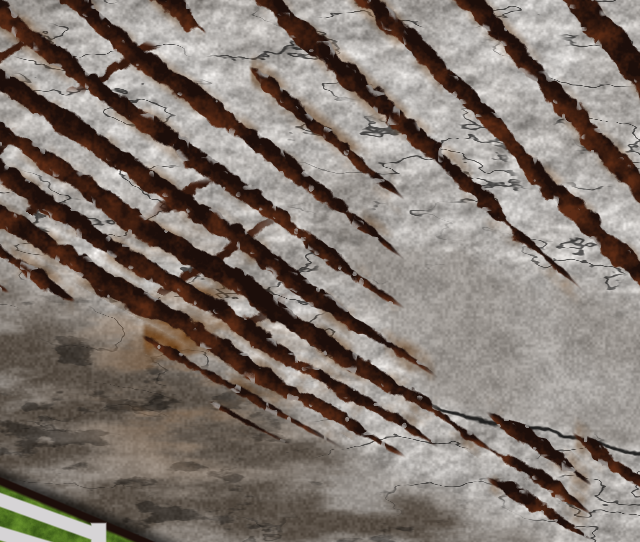
Give the GLSL for this texture, as a WebGL 1 fragment shader.

```glsl
precision highp float;
// Spalled concrete soffit with a fan of thirteen corroded reinforcing bars.
// Bars are evenly spaced indices in a projective pencil of lines; fractal noise
// breaks their edges and gives the concrete its flakes, cracks and stains.
uniform vec2 u_resolution;

#define PALE vec3(0.76, 0.75, 0.74)
#define GREY vec3(0.59, 0.57, 0.55)
#define GRIME vec3(0.30, 0.26, 0.22)
#define SHADOW vec3(0.11, 0.055, 0.04)
#define RUST vec3(0.40, 0.19, 0.09)
#define OCHRE vec3(0.44, 0.30, 0.17)
#define BAR_HALF_WIDTH 0.0175
#define EDGE_ROUGHNESS 0.024
#define FAN_SLOPE 0.74
#define FAN_SPREAD 0.377
#define FAN_DEPTH vec3(1.624, 20.88, 7.1)

float hash(vec2 p) {
  p = fract(p * vec2(0.1031, 0.1137));
  p += dot(p, p.yx + 33.33);
  return fract((p.x + p.y) * p.x * 17.3);
}

float noise(vec2 p) {
  vec2 c = floor(p), f = fract(p);
  f = f * f * (3.0 - 2.0 * f);
  return mix(mix(hash(c), hash(c + vec2(1.0, 0.0)), f.x),
             mix(hash(c + vec2(0.0, 1.0)), hash(c + 1.0), f.x), f.y);
}

float fbm(vec2 p) {
  float sum = 0.0, amp = 0.5;
  for (int i = 0; i < 5; i++) {
    sum += amp * noise(p);
    p = mat2(1.6, 1.2, -1.2, 1.6) * p + 17.7;
    amp *= 0.5;
  }
  return sum / 0.97;
}

// Continuous bar index at a point
float fanIndex(vec2 p) {
  float b = (p.y - FAN_SLOPE * p.x) / (1.0 - FAN_SPREAD * p.x);
  return FAN_DEPTH.y / (FAN_DEPTH.x - b) - FAN_DEPTH.z;
}

// Signed distance to the axis of bar i
float barAxis(vec2 p, float i) {
  float b = FAN_DEPTH.x - FAN_DEPTH.y / (i + FAN_DEPTH.z);
  float slope = FAN_SLOPE - FAN_SPREAD * b;
  return (p.y - b - slope * p.x) / sqrt(1.0 + slope * slope);
}

// Exposed half width of bar i along x: taper, covered gap, reappearance
float barWidth(float x, float i) {
  float end = 0.75 + 0.17 * exp(-(i - 8.0) * (i - 8.0)) + 0.33 * step(i, 3.5)
            + 0.6 * step(i, 2.5) - 0.1 * max(i - 10.0, 0.0);
  float w = pow(clamp((end - x) / 0.36, 0.0, 1.0), 0.6);
  vec2 gap = i > 10.5 ? vec2(0.2, 0.05 + 0.12 * (i - 11.0)) : vec2(0.42, 0.03);
  if (i > 10.5 || i == 4.0) w *= smoothstep(gap.y, gap.y + 0.05, abs(x - gap.x));
  float start = i == 6.0 ? 1.04 : 0.88;
  float again = smoothstep(start, start + 0.07, x) * (1.0 - smoothstep(start + 0.13, start + 0.24, x));
  if (i > 5.5 && i < 9.5) w = max(w, 0.62 * again);
  w *= (0.78 + 0.4 * noise(vec2(x * 9.0, i * 7.3))) * (i > 10.5 ? 0.6 : 1.0);
  return BAR_HALF_WIDTH * w * (1.0 + 0.35 * step(i, 0.5)) * step(i, 12.5);
}

void main() {
  vec2 p = gl_FragCoord.xy / u_resolution.y;
  p.y = 1.0 - p.y;
  float px = 1.2 / u_resolution.y;
  float rough = fbm(p * 38.0) - 0.5;
  float grain = noise(p * 210.0) - 0.5;
  vec2 q = p + 0.012 * (vec2(noise(p * 9.0), noise(p * 9.0 + 40.0)) - 0.5);
  float f = fanIndex(q);

  // Smooth unbroken patch and the dirty lower zone
  float patchArea = smoothstep(-0.02, 0.05, p.y - 0.2 - 0.31 * p.x + 0.1 * rough)
    * smoothstep(-0.01, 0.02, 0.566 + 0.224 * p.x - p.y)
    * smoothstep(-0.02, 0.06, p.x - 0.385 - 0.52 * p.y + 0.1 * rough);
  float dirty = smoothstep(9.5, 12.8, f + 3.0 * (fbm(p * 5.0) - 0.5));

  // Concrete: broad tone, flaky relief and grain
  float flakes = fbm(p * vec2(17.0, 24.0)) - fbm((p + vec2(0.006, 0.010)) * vec2(17.0, 24.0));
  vec3 col = mix(GREY, PALE, clamp(0.65 + 1.5 * (fbm(p * 8.0) - 0.5) - 0.55 * patchArea, 0.0, 1.0));
  col += flakes * mix(0.75, 0.12, max(patchArea, 0.6 * dirty)) + 0.12 * grain + 0.16 * rough;
  float streak = fbm(p * vec2(9.0, 30.0) + 5.0);
  vec3 grimy = mix(GRIME, GREY, smoothstep(0.3, 0.8, streak)) + 0.1 * grain;
  col = mix(col, grimy, 0.9 * dirty);
  col *= 1.0 - 0.35 * smoothstep(0.62, 0.72, fbm(p * vec2(14.0, 36.0) + 9.0)) * dirty;

  // Hairline cracks and the long crack under the patch
  float vein = abs(fbm(vec2(p.x * 6.0 - p.y * 3.0, p.y * 15.0) + 3.0) - 0.5);
  float crack = (1.0 - smoothstep(0.002, 0.014, vein)) * smoothstep(0.4, 0.6, noise(p * 11.0));
  col *= 1.0 - 0.6 * crack * (1.0 - patchArea) * (1.0 - 0.6 * dirty);
  float ledge = abs(p.y - 0.57 - 0.224 * p.x + 0.06 * (fbm(p * 11.0) - 0.5));
  col *= 1.0 - 0.8 * (1.0 - smoothstep(0.001, 0.004 + px, ledge)) * smoothstep(0.76, 0.82, p.x);

  // Nearest bar, with rust bleeding into the concrete beside it
  float i = floor(f + 0.5);
  float d = barAxis(q, i);
  float w = barWidth(p.x, i);
  float exposed = smoothstep(0.001, 0.004, w);
  float halo = exposed * smoothstep(0.035, 0.008, abs(d)) * smoothstep(0.42, 0.68, fbm(p * 13.0 + 8.0));
  float bloom = exp(-26.0 * dot(p - vec2(0.34, 0.68), p - vec2(0.34, 0.68)));
  col = mix(col, OCHRE + 0.3 * rough, 0.65 * halo + 0.65 * bloom * smoothstep(0.35, 0.7, streak));

  // Cross ties between the central bars
  float tie = abs(mod(0.55 * p.x + 0.83 * p.y - 0.025 + 0.03 * rough, 0.131) - 0.0655);
  float tieMask = step(4.5, f) * step(f, 9.5) * (1.0 - smoothstep(0.45, 0.55, p.x))
    * smoothstep(0.48, 0.56, noise(p * 8.0 + 21.0));
  col = mix(col, mix(SHADOW, RUST, 0.4 + rough), tieMask * (1.0 - smoothstep(0.005, 0.008 + px, tie)));

  // Bar body: deep shadow above, scaly rust below, clinging crumbs
  float edge = abs(d) - w + EDGE_ROUGHNESS * rough * smoothstep(0.0, 0.01, w);
  float body = exposed * (1.0 - smoothstep(-px, px, edge));
  float scale = clamp(0.3 + 0.35 * d / max(w, 0.004) + 2.0 * (fbm(p * 30.0 + 4.0) - 0.5) + 0.3 * grain, 0.0, 1.0);
  vec3 iron = mix(SHADOW, RUST, scale * 0.85);
  float crumb = smoothstep(0.77, 0.84, noise(p * 75.0)) * smoothstep(-0.011, -0.003, edge);
  col = mix(col, mix(iron, PALE * 0.9, 0.75 * crumb), body);

  // Slab rim, then railing and grass beyond it
  float rim = p.y - 0.88 - 0.42 * p.x;
  col *= 1.0 - 0.6 * smoothstep(-0.03, 0.0, rim);
  vec3 beyond = mix(vec3(0.12, 0.22, 0.04), vec3(0.5, 0.68, 0.22), fbm(p * 60.0));
  beyond = mix(SHADOW, beyond, smoothstep(0.012, 0.02, rim));
  float rails = min(abs(p.y - 0.922 - 0.36 * p.x), abs(p.y - 0.984 - 0.3 * p.x)) - 0.013;
  rails = min(max(rails, p.x - 0.18), max(abs(p.x - 0.182) - 0.014, 0.965 - p.y));
  beyond = mix(beyond, vec3(0.84, 0.83, 0.84), 1.0 - smoothstep(-px, px, rails));
  col = mix(col, beyond, smoothstep(-px, px, rim));

  gl_FragColor = vec4(clamp(col, 0.0, 1.0), 1.0);
}
```
